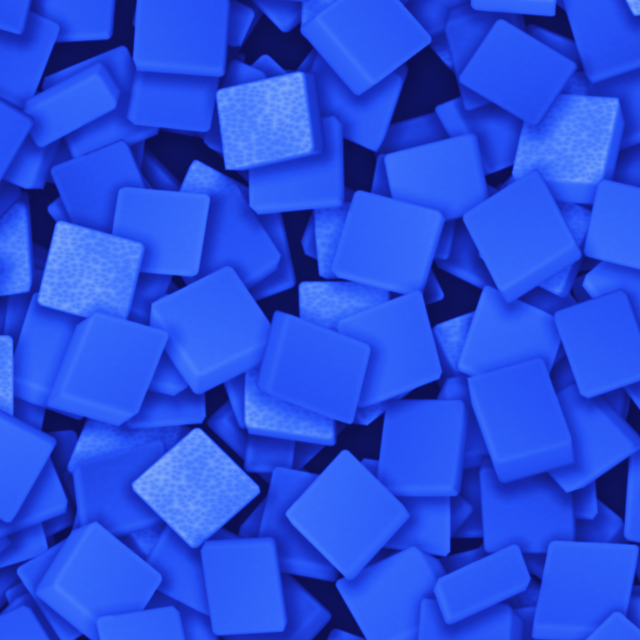
Reproduce this texture procedurally as a Shadertoy shader.

```glsl
const int LAYERS = 5;
const float CELL = 0.205;          // spacing of tiles in a layer
const float HALF_EDGE = 0.071;     // half the edge of a tile
const float ROUNDING = 0.010;
const float THICKNESS = 0.036;     // longest visible side
const float SOFTNESS = 0.0024;
const float SHADOW_REACH = 0.030;
const float SHADOW_DEPTH = 0.46;
const float FROST_SHARE = 0.14;    // tiles showing the rough underside
const float BAR_SHARE = 0.13;      // tiles standing on edge
const float GRAIN_SCALE = 130.0;
const vec2 LIGHT = vec2(-0.55, -0.45);
const vec2 SHADOW_SHIFT = vec2(0.004, -0.007);

// Tone ramp from gap to frost
const vec3 TONES[7] = vec3[7](
    vec3(0.04, 0.05, 0.28), vec3(0.07, 0.11, 0.52), vec3(0.09, 0.18, 0.75),
    vec3(0.14, 0.31, 0.96), vec3(0.20, 0.40, 0.98), vec3(0.30, 0.50, 0.99),
    vec3(0.50, 0.66, 0.98));

vec3 toneColor(float tone) {
    float t = clamp(tone, 0.0, 5.999);
    int i = int(t);
    return mix(TONES[i], TONES[i + 1], fract(t));
}

vec4 hash4(vec3 c) {
    vec4 s = vec4(dot(c, vec3(127.1, 311.7, 74.7)), dot(c, vec3(269.5, 183.3, 246.1)),
                  dot(c, vec3(113.5, 271.9, 124.6)), dot(c, vec3(419.2, 371.9, 168.2)));
    return fract(sin(s) * 43758.5);
}

mat2 rotation(float a) { return mat2(cos(a), sin(a), -sin(a), cos(a)); }

float cross2(vec2 a, vec2 b) { return a.x * b.y - a.y * b.x; }

// Distance to the nearest random point, about 0 to 1
float cellular(vec2 p) {
    float nearest = 2.0;
    for (int y = -1; y <= 1; y++)
    for (int x = -1; x <= 1; x++) {
        vec2 id = floor(p) + vec2(x, y);
        nearest = min(nearest, length(id + hash4(vec3(id, 9.0)).xy - p));
    }
    return nearest;
}

float roundBox(vec2 q, vec2 size) {
    vec2 e = abs(q) - size + ROUNDING;
    return length(max(e, 0.0)) + min(max(e.x, e.y), 0.0) - ROUNDING;
}

// Outline of a rounded box swept along a drop vector
float sweptBox(vec2 q, vec2 size, vec2 drop) {
    vec2 dir = abs(normalize(drop));
    vec2 m = q - 0.5 * drop;
    float halfWidth = dot(size - ROUNDING, dir.yx) + ROUNDING;
    float slab = abs(cross2(m, normalize(drop))) - halfWidth;
    return max(roundBox(m, size + 0.5 * abs(drop)), slab);
}

// Lays one tile with its shadow over the tone below
float addTile(float below, vec2 rel, vec3 id, float depth, float grain) {
    vec4 shape = hash4(id + 17.3);
    vec4 look = hash4(id + 41.9);
    mat2 turn = rotation(6.2832 * shape.x);
    float shear = 0.3 * (shape.y - 0.5);
    vec2 q = turn * rel;
    q.x += shear * q.y;

    vec2 size = HALF_EDGE * vec2(1.0, mix(0.80, 1.02, shape.z));
    if (look.x < BAR_SHARE) size.y *= 0.48;
    float heading = 6.2832 * shape.w;
    float tilt = THICKNESS * (0.12 + 0.88 * look.y * look.y);
    vec2 drop = turn * (tilt * vec2(cos(heading), sin(heading)) + vec2(0.001, -0.007));
    float face = roundBox(q, size);
    float body = sweptBox(q, size, drop);

    // Cast shadow
    float shade = sweptBox(q - turn * SHADOW_SHIFT, size, drop);
    below *= 1.0 - SHADOW_DEPTH * smoothstep(SHADOW_REACH, -0.008, shade);

    // Upper face, smooth or frosted
    float base = 3.55 - 0.16 * depth + 0.9 * (look.z - 0.5);
    float slope = dot(q, vec2(cos(heading * 3.0), sin(heading * 3.0))) * 4.5;
    float top = base + slope + 0.12 * grain;
    if (look.w < FROST_SHARE) {
        float patches = sin(rel.x * 57.0 + heading) * sin(rel.y * 43.0 + 2.0 * heading);
        top = 5.2 - 0.2 * depth + slope + 0.25 * patches + 0.95 * grain;
    }

    // Two visible sides, split along the swept corner
    vec2 facing = sign(drop);
    float split = cross2(q - size * facing, normalize(drop)) * facing.x * facing.y;
    vec2 normal = mix(vec2(0.0, facing.y), vec2(facing.x, 0.0), smoothstep(-0.004, 0.004, split));
    float side = base - 0.25 + 0.95 * dot(normal, turn * LIGHT) - 16.0 * max(face, 0.0);

    // Worn bevel and rounded rim
    float tone = mix(top, side, smoothstep(-0.005, 0.004, face));
    float bevel = exp(-pow((face + 0.002) / 0.005, 2.0));
    tone += bevel * (0.30 + 0.35 * dot(normal, turn * LIGHT));
    tone -= 0.55 * smoothstep(-0.007, 0.001, body);
    return mix(below, tone, smoothstep(SOFTNESS, -SOFTNESS, body));
}

void mainImage(out vec4 fragColor, in vec2 fragCoord) {
    vec2 p = fragCoord / iResolution.y;
    float grain = cellular(p * GRAIN_SCALE * vec2(0.7, 1.0)) - 0.5;
    float tone = 0.4;

    // Pile of turned, jittered grids from bottom to top
    for (int layer = 0; layer < LAYERS; layer++) {
        float level = float(layer);
        mat2 grid = rotation(2.1 * level + 0.4);
        vec2 g = grid * p / CELL + 5.37 * level;
        for (int y = -1; y <= 1; y++)
        for (int x = -1; x <= 1; x++) {
            vec2 id = floor(g) + vec2(x, y);
            vec2 center = id + 0.5 + 0.55 * (hash4(vec3(id, level)).xy - 0.5);
            vec2 rel = ((g - center) * CELL) * grid;
            tone = addTile(tone, rel, vec3(id, level), float(LAYERS - 1) - level, grain);
        }
    }
    fragColor = vec4(toneColor(tone), 1.0);
}
```
